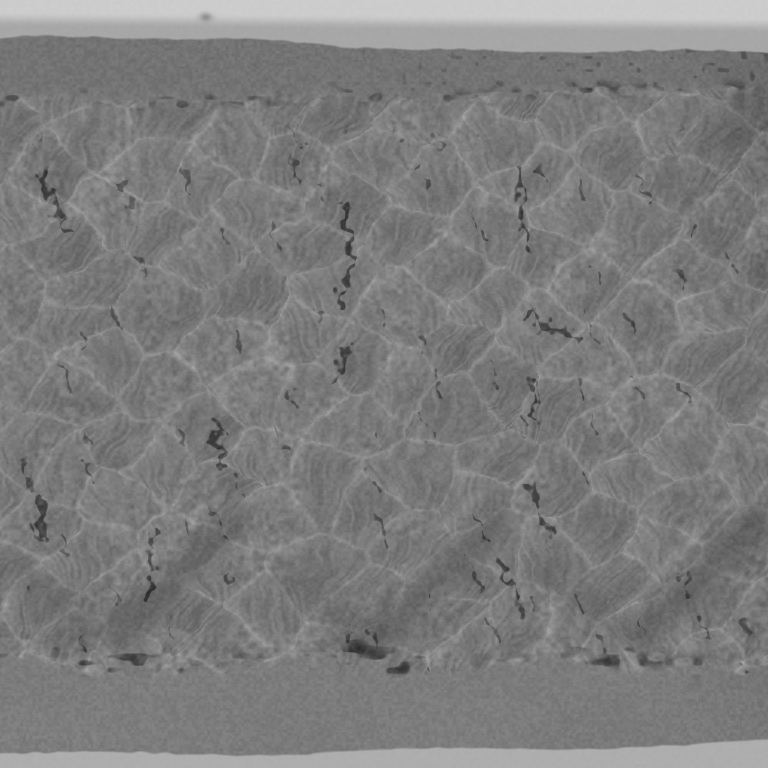
Write a Shadertoy shader that draws this texture.

```glsl
#define BODY_TONE 0.478
#define RIM_TONE 0.452
#define RIDGE_GAIN 0.065
#define STRIA_GAIN 0.085
#define GRAIN_GAIN 0.085
#define CRACK_DEPTH 0.21
#define CELL_JITTER 0.55
#define FOLD_PITCH 0.338
#define FOLD_START 0.16

// Main fissures, each as start and end points
const vec4 FISSURES[12] = vec4[12](
    vec4(.449, .735, .458, .655), vec4(.458, .655, .440, .605),
    vec4(.449, .545, .436, .500), vec4(.677, .780, .687, .668),
    vec4(.686, .590, .750, .560), vec4(.688, .500, .700, .456),
    vec4(.690, .365, .720, .305), vec4(.651, .265, .680, .195),
    vec4(.055, .775, .075, .715), vec4(.052, .355, .061, .297),
    vec4(.199, .310, .193, .225), vec4(.280, .434, .293, .395));

vec2 hash2(vec2 p) {
    vec3 q = fract(p.xyx * vec3(.1031, .1030, .0973));
    q += dot(q, q.yzx + 33.33);
    return fract((q.xx + q.yz) * q.zy);
}

float noise(vec2 p) {
    vec2 i = floor(p), f = fract(p);
    f *= f * (3.0 - 2.0 * f);
    return mix(mix(hash2(i).x, hash2(i + vec2(1, 0)).x, f.x),
               mix(hash2(i + vec2(0, 1)).x, hash2(i + 1.0).x, f.x), f.y);
}

float segment(vec2 p, vec2 a, vec2 b) {
    vec2 ab = b - a;
    return length(p - a - ab * clamp(dot(p - a, ab) / dot(ab, ab), 0.0, 1.0));
}

// Cellular noise: xy = offset from the cell centre, z = border gap, w = cell hash
vec4 cellular(vec2 p) {
    vec2 base = floor(p), nearest = vec2(0), id = vec2(0);
    float f1 = 9.0, f2 = 9.0;
    for (int k = 0; k < 9; k++) {
        vec2 cell = base + vec2(k % 3, k / 3) - 1.0;
        vec2 r = p - cell - 0.5 - CELL_JITTER * (hash2(cell + 40.0) - 0.5);
        float d = length(r);
        if (d < f1) { f2 = f1; f1 = d; nearest = r; id = cell; }
        else f2 = min(f2, d);
    }
    return vec4(nearest, f2 - f1, hash2(id + 91.0).x);
}

// Overlapping scales with fanned fibres and pale ridges
float scales(vec2 p) {
    mat2 lattice = mat2(.065, -.042, .058, .060);
    vec2 warped = p + 0.007 * sin(p.yx * vec2(31, 37) + 2.0 * sin(p * 17.0));
    warped += 0.006 * (vec2(noise(p * 75.0), noise(p * 75.0 + 50.0)) - 0.5);
    vec4 c = cellular(inverse(lattice) * warped);
    vec2 r = lattice * c.xy;
    float lean = (c.w - 0.5) * 1.3 - 0.15;
    float across = (r.x + lean * r.y) / (1.0 + 7.0 * r.y) + 0.004 * sin(r.y * 110.0 + c.w * 20.0);
    float fibres = noise(vec2(across * 210.0, r.y * 35.0) + c.w * 90.0) - 0.5;
    float crumbs = smoothstep(0.52, 0.72, noise(p * 19.0 + 7.0));
    float tone = BODY_TONE + (c.w - 0.5) * 0.035 - r.x * 0.30 + r.y * 0.25;
    tone += fibres * STRIA_GAIN * (1.0 - 0.5 * crumbs);
    tone += crumbs * (0.018 + 0.10 * (noise(p * 150.0) - 0.5));
    return tone + RIDGE_GAIN * (1.0 - smoothstep(0.0, 0.12, c.z)) * (0.4 + 0.8 * noise(p * 40.0))
                - 0.02 * smoothstep(0.15, 0.5, c.z);
}

// Ragged fissures: the main ones plus short scattered ones
float fissures(vec2 p) {
    vec2 q = p + 0.016 * (vec2(noise(p * 85.0), noise(p * 85.0 + 30.0)) - 0.5);
    float rough = noise(p * 170.0), mask = 0.0;
    for (int i = 0; i < 12; i++) {
        float d = segment(q, FISSURES[i].xy, FISSURES[i].zw);
        mask = max(mask, 1.0 - smoothstep(0.002, 0.0065, d + 0.009 * (rough - 0.35)));
    }
    vec2 grid = floor(p * 15.0);
    for (int k = 0; k < 9; k++) {
        vec2 cell = grid + vec2(k % 3, k / 3) - 1.0, h = hash2(cell + 13.0);
        if (h.x < 0.48) continue;
        vec2 mid = (cell + 0.2 + 0.6 * hash2(cell + 71.0)) / 15.0;
        vec2 reach = vec2(-0.010 * h.y, 0.007 + 0.013 * h.y);
        float d = segment(q, mid - reach, mid + reach);
        mask = max(mask, 0.75 * (1.0 - smoothstep(0.0005, 0.004, d + 0.007 * (rough - 0.35))));
    }
    return mask;
}

// Smooth oblique folds along the lower edge
float folds(vec2 p) {
    float shade = 0.0;
    for (int i = 0; i < 3; i++) {
        vec2 foot = vec2(FOLD_START + FOLD_PITCH * float(i), 0.175);
        float arm = segment(p, foot, foot + vec2(.145, .145));
        float basin = segment(p, foot + vec2(-.12, .075), foot + vec2(-.035, .005));
        float crest = segment(p, foot + vec2(-.025, .035), foot + vec2(.125, .18));
        shade -= 0.075 * exp(-arm * arm / 0.0005) + 0.045 * exp(-basin * basin / 0.0007);
        shade += 0.05 * exp(-crest * crest / 0.00006);
    }
    return shade;
}

void mainImage(out vec4 fragColor, in vec2 fragCoord) {
    vec2 p = fragCoord / iResolution.xy;
    float px = 1.5 / iResolution.y, ragged = noise(p * 65.0) - 0.5;
    float top = 0.951 - 0.018 * smoothstep(0.2, 0.65, p.x) + 0.002 * sin(p.x * 23.0) + 0.003 * ragged;
    float bottom = 0.018 + 0.016 * p.x * p.x + 0.003 * sin(p.x * 14.0) + 0.003 * ragged;
    float upperSeam = 0.868 + 0.022 * p.x * p.x + 0.004 * sin(p.x * 19.0) + 0.010 * ragged;
    float lowerSeam = 0.132 + 0.008 * sin(p.x * 18.0 + 1.0) + 0.025 * ragged;
    float grain = 0.6 * noise(p * 250.0) + 0.4 * noise(p * 480.0) - 0.5;

    // Smooth rims with small pits
    float pits = smoothstep(0.80, 0.92, noise(p * vec2(95, 120))) * smoothstep(0.2, 0.8, p.x);
    float rim = p.y > 0.5 ? RIM_TONE - 0.09 * pits
                          : BODY_TONE + 0.006 + 0.02 * (noise(p * vec2(5, 25)) - 0.5);

    // Textured core
    float foldShade = folds(p);
    float core = mix(scales(p), BODY_TONE + 0.05 * (noise(p * vec2(90, 70)) - 0.5),
                     clamp(-foldShade * 9.0, 0.0, 0.65)) + foldShade;
    core -= CRACK_DEPTH * fissures(p) * (1.0 - smoothstep(0.80, 0.86, p.y));
    float inside = smoothstep(-0.003, 0.003, upperSeam - p.y) * smoothstep(-0.003, 0.003, p.y - lowerSeam);
    float tone = mix(rim, core, inside);

    // Frayed seams: pale fuzz and dark gaps
    float fray = noise(p * vec2(55, 110) + 9.0);
    float upperFuzz = exp(-pow((p.y - upperSeam) / 0.009, 2.0));
    float lowerFuzz = exp(-pow((p.y - lowerSeam - 0.012) / 0.014, 2.0));
    tone += (0.035 * upperFuzz + 0.04 * lowerFuzz) * noise(p * 120.0);
    tone -= 0.15 * upperFuzz * smoothstep(0.62, 0.85, fray);
    float gaps = smoothstep(0.3, 0.8, 0.5 + 0.5 * cos(6.2832 * (p.x - FOLD_START) / FOLD_PITCH));
    tone -= 0.22 * lowerFuzz * smoothstep(0.55, 0.8, fray) * (0.3 + 0.7 * gaps);
    tone += GRAIN_GAIN * grain;
    tone -= 0.06 * exp(-dot((p - vec2(1.0, .84)) * vec2(12, 18), (p - vec2(1.0, .84)) * vec2(12, 18)));
    tone -= 0.02 * smoothstep(0.85, 1.0, p.x);

    // Bright backing above and below
    float backing = p.y > 0.5 ? mix(0.655, 0.80, smoothstep(0.965, 0.985, p.y + 0.008 * p.x)) : 0.68;
    backing += 0.02 * grain - 0.22 * exp(-pow(length((p - vec2(.268, .978)) * vec2(1, 1.5)) / 0.008, 2.0));
    float body = smoothstep(-px, px, top - p.y) * smoothstep(-px, px, p.y - bottom);
    fragColor = vec4(vec3(mix(backing, tone, body)), 1.0);
}
```
